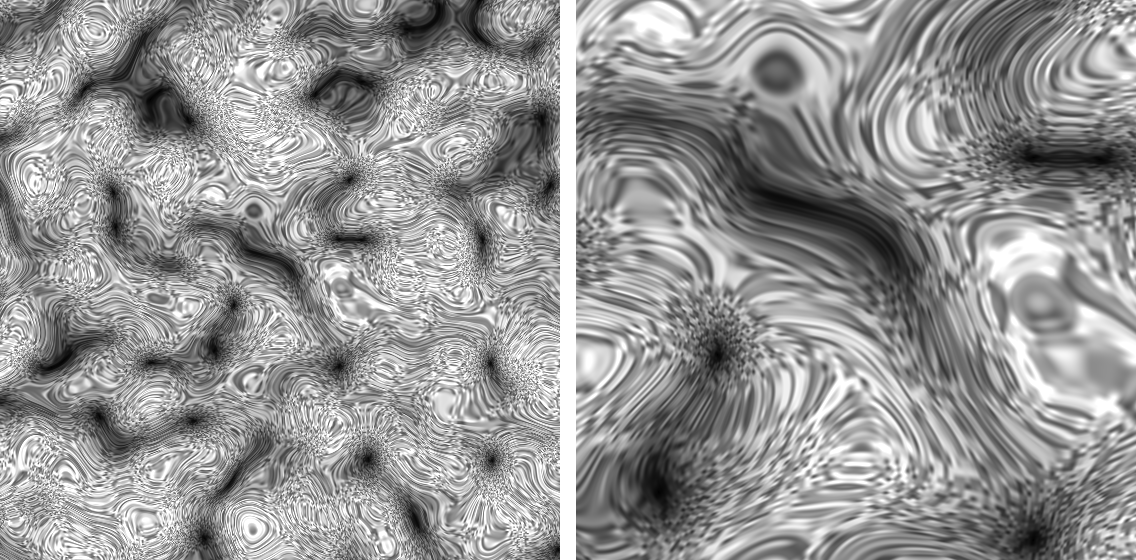
Left, the full canvas; right, a detail of the centre.
A WebGL 1 fragment shader for this texture:

```glsl
precision highp float;

uniform vec2 u_resolution;

#define FLOW_SCALE 5.0      // broad swirls across the canvas
#define DETAIL_RATIO 2.13   // frequency step to the second octave
#define DETAIL_WEIGHT 0.33
#define GRAIN_DENSITY 75.0  // streak cells per unit of flow
#define SHADE_FALLOFF 4.6   // how quickly the dark hollows brighten
#define GRAIN_FLOOR 0.38
#define GRAIN_GAIN 0.94

float hash(vec2 p) {
  return fract(sin(dot(p, vec2(127.1, 311.7))) * 43758.5453);
}

vec2 fade(vec2 t) {
  return t * t * t * (t * (t * 6.0 - 15.0) + 10.0);
}

// Value noise in 0..1
float valueNoise(vec2 p) {
  vec2 cell = floor(p);
  vec2 f = fract(p);
  vec2 w = f * f * (3.0 - 2.0 * f);
  float bottom = mix(hash(cell), hash(cell + vec2(1.0, 0.0)), w.x);
  float top = mix(hash(cell + vec2(0.0, 1.0)), hash(cell + 1.0), w.x);
  return mix(bottom, top, w.y);
}

// Slope of a randomly turned plane through one lattice corner
float cornerSlope(vec2 cell, vec2 corner, vec2 f) {
  float angle = 6.28318 * hash(cell + corner);
  return dot(vec2(cos(angle), sin(angle)), f - corner);
}

// Gradient noise around zero
float gradientNoise(vec2 p) {
  vec2 cell = floor(p);
  vec2 f = fract(p);
  vec2 w = fade(f);
  float bottom = mix(cornerSlope(cell, vec2(0.0), f),
                     cornerSlope(cell, vec2(1.0, 0.0), f), w.x);
  float top = mix(cornerSlope(cell, vec2(0.0, 1.0), f),
                  cornerSlope(cell, vec2(1.0), f), w.x);
  return mix(bottom, top, w.y);
}

float twoOctaves(vec2 p) {
  return gradientNoise(p)
       + DETAIL_WEIGHT * gradientNoise(p * DETAIL_RATIO + vec2(17.3, 5.7));
}

void main() {
  vec2 uv = gl_FragCoord.xy / min(u_resolution.x, u_resolution.y);

  // Two independent fields form the warped coordinates
  vec2 p = uv * FLOW_SCALE;
  vec2 flow = vec2(twoOctaves(p + vec2(3.2, 41.7)),
                   twoOctaves(p + vec2(63.7, 12.2)));

  // Grain is stretched into streaks wherever the flow changes slowly
  float grain = valueNoise(flow * GRAIN_DENSITY + 200.0);

  // Dark hollows lie where the flow vanishes
  float shade = 1.0 - exp(-SHADE_FALLOFF * length(flow));

  float gray = shade * (GRAIN_FLOOR + GRAIN_GAIN * grain);
  gl_FragColor = vec4(vec3(clamp(gray, 0.0, 1.0)), 1.0);
}
```
